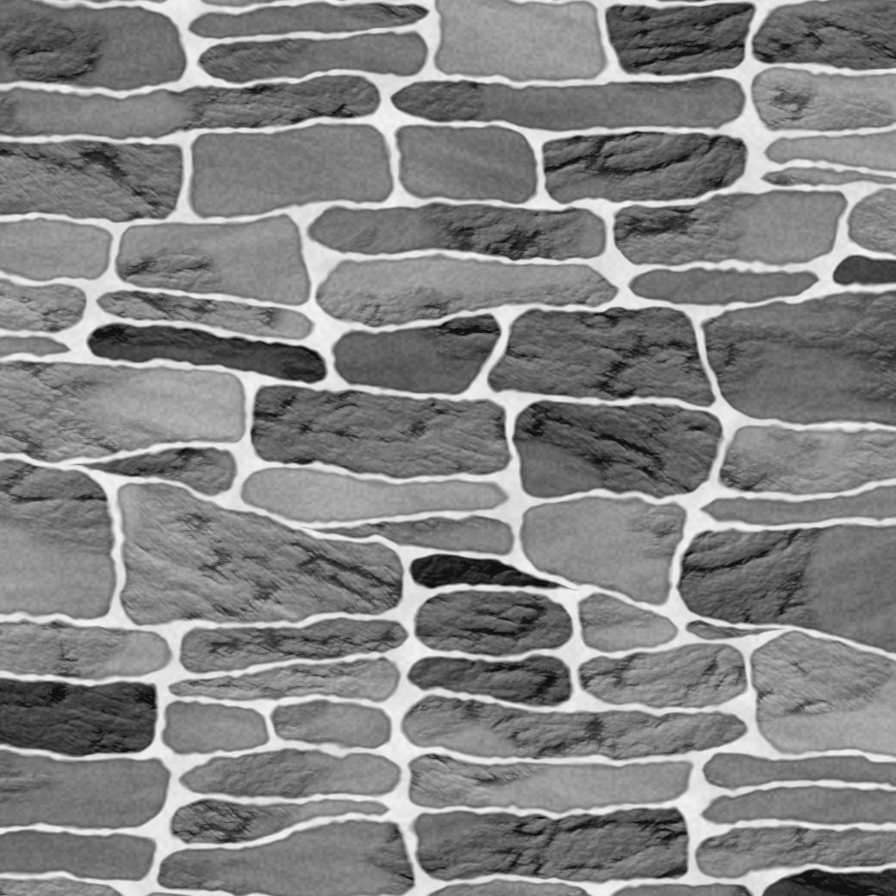
Reproduce this texture procedurally as a Shadertoy shader.

```glsl
#define STONE_AREA 0.025
#define JOINT vec2(0.0046, 0.0034)
#define CORNER 0.024
#define JOINT_BLUR 0.0026
#define MORTAR_GRAY 0.90
#define STONE_DARK 0.41
#define STONE_LIGHT 0.61
#define RELIEF 0.62
#define CREVICE 0.24
#define GRAIN 0.07

float hash(vec2 p) {
    vec3 q = fract(p.xyx * 0.1031);
    q += dot(q, q.yzx + 33.33);
    return fract((q.x + q.y) * q.z);
}

float noise(vec2 p) {
    vec2 i = floor(p), f = fract(p);
    f = f * f * (3.0 - 2.0 * f);
    return mix(mix(hash(i), hash(i + vec2(1, 0)), f.x),
               mix(hash(i + vec2(0, 1)), hash(i + vec2(1, 1)), f.x), f.y);
}

// Creased height field of split rock
float rockHeight(vec2 p) {
    float height = 0.0, amp = 0.5;
    for (int i = 0; i < 5; i++) {
        height += amp * abs(2.0 * noise(p) - 1.0);
        p = mat2(0.96, 0.28, -0.28, 0.96) * p * 2.1 + 17.3;
        amp *= 0.56;
    }
    return height;
}

// Layered sines and fine noise make the joints wander
vec2 wander(vec2 p) {
    vec2 w = 0.006 * sin(p.yx * vec2(17.0, 13.0) + vec2(1.3, 4.1) + 2.0 * sin(p * 9.0));
    w += 0.0025 * sin(p.yx * vec2(47.0, 39.0) + 3.0 * sin(p * 23.0));
    w += 0.006 * (vec2(noise(p * 45.0), noise(p * 45.0 + 71.0)) - 0.5);
    return p + w;
}

// Repeatedly cuts the wall with tilted lines; returns distance to the joint and a stone id
vec2 stoneCell(vec2 p) {
    vec2 lo = vec2(-0.08), hi = vec2(1.08), gap = vec2(1.0);
    float id = 1.0;
    for (int i = 0; i < 10; i++) {
        vec2 size = hi - lo, mid = 0.5 * (lo + hi);
        float aspect = size.x / size.y;
        float limit = STONE_AREA * mix(0.5, 1.5, hash(vec2(id, 3.0)));
        if (size.x * size.y < limit && aspect > 1.6) break;

        bool upright = size.y < 0.31 && aspect > mix(2.8, 4.6, hash(vec2(id, 7.0)));
        vec2 cut = mix(lo, hi, mix(0.37, 0.63, hash(vec2(id, 11.0))));
        float tilt = hash(vec2(id, 19.0)) - 0.5, side;
        if (upright) {
            side = p.x - cut.x - 0.7 * tilt * (p.y - mid.y);
            gap.x = min(gap.x, abs(side));
            if (side > 0.0) lo.x = cut.x; else hi.x = cut.x;
        } else {
            side = p.y - cut.y - 0.5 * tilt * (p.x - mid.x) / aspect;
            gap.y = min(gap.y, abs(side));
            if (side > 0.0) lo.y = cut.y; else hi.y = cut.y;
        }
        id = 2.0 * id + step(0.0, side);
    }
    float radius = CORNER * mix(0.6, 1.3, hash(vec2(id, 23.0)));
    vec2 corner = max(1.0 - (gap - JOINT) / (radius * vec2(1.3, 1.0)), 0.0);
    return vec2((1.0 - length(corner)) * radius, id);
}

float stoneGray(vec2 p, float id, float depth) {
    float tone = hash(vec2(id, 31.0)), rough = hash(vec2(id, 37.0));
    float angle = 0.7 * (hash(vec2(id, 41.0)) - 0.5);
    vec2 offset = 40.0 * vec2(tone, rough);
    vec2 q = mat2(cos(angle), sin(angle), -sin(angle), cos(angle)) * p;
    vec2 strata = vec2(13.0, 29.0);

    // Relief lit from above
    float height = rockHeight(q * strata + offset);
    float slope = height - rockHeight((q + vec2(-0.0015, 0.0032)) * strata + offset);
    float crevice = 1.0 - smoothstep(0.1, 0.32, height);

    // Broken patches beside smooth cleft faces
    float patchField = noise(p * vec2(6.0, 11.0) + offset.yx) + 0.35 * (height - 0.37);
    float broken = smoothstep(-0.05, 0.05, patchField - mix(0.25, 0.68, rough));

    float gray = mix(STONE_DARK, STONE_LIGHT, tone);
    gray -= 0.2 * step(0.92, hash(vec2(id, 43.0)));
    gray += mix(0.03, -0.055, broken);
    gray += RELIEF * slope * mix(0.16, 1.0, broken);
    gray -= CREVICE * crevice * mix(0.08, 1.0, broken);
    gray += 0.08 * (noise(q * vec2(7.0, 75.0) + offset) - 0.5);
    gray += 0.08 * (noise(p * 9.0 + offset) - 0.5);
    gray += GRAIN * (noise(p * 260.0) - 0.5);
    return max(gray, 0.07) * mix(0.78, 1.0, smoothstep(0.0, 0.007, depth));
}

void mainImage(out vec4 fragColor, in vec2 fragCoord) {
    vec2 p = fragCoord / iResolution.xy;
    vec2 cell = stoneCell(wander(p));
    float depth = cell.x + 0.003 * (noise(p * 110.0) - 0.5);

    float mortar = MORTAR_GRAY + 0.08 * (noise(p * 30.0) - 0.5) + 0.05 * (noise(p * 200.0) - 0.5);
    float blur = max(JOINT_BLUR, 0.8 / iResolution.y);
    float gray = mix(mortar, stoneGray(p, cell.y, depth), smoothstep(-blur, blur, depth));
    fragColor = vec4(vec3(gray), 1.0);
}
```
